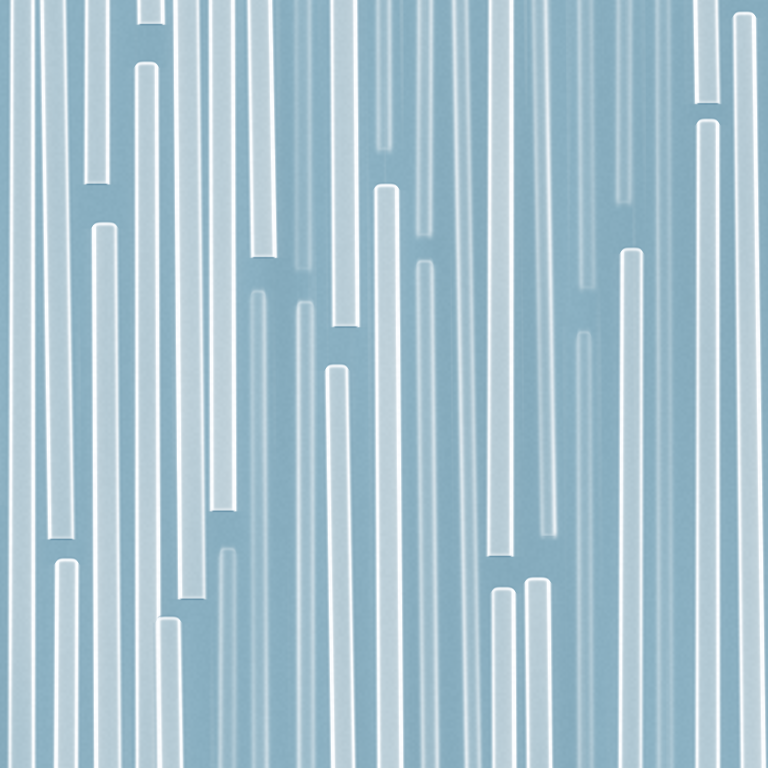
Give the GLSL for this pattern, as a Shadertoy shader.

```glsl
const vec3 WATER = vec3(0.525, 0.675, 0.745);
const vec3 GLASS = vec3(0.775, 0.835, 0.865);
const vec3 GLINT = vec3(0.985, 0.992, 1.0);
const vec3 SHADE = vec3(0.33, 0.52, 0.62);
const float COLUMNS = 19.0;

float hash(vec2 p) {
    vec3 q = fract(vec3(p.xyx) * 0.1031);
    q += dot(q, q.yzx + 33.33);
    return fract((q.x + q.y) * q.z);
}

float noise(vec2 p) {
    vec2 cell = floor(p);
    vec2 f = fract(p);
    f = f * f * (3.0 - 2.0 * f);
    float low = mix(hash(cell), hash(cell + vec2(1, 0)), f.x);
    float high = mix(hash(cell + vec2(0, 1)), hash(cell + vec2(1, 1)), f.x);
    return mix(low, high, f.y);
}

float bell(float x, float width) {
    return exp(-x * x / (width * width));
}

// Upright glass rod centred on the origin; weak rods are also out of focus
vec3 drawRod(vec3 under, vec2 p, vec2 halfSize, float strength, float balance, float pixel) {
    float focus = smoothstep(0.3, 0.75, strength);
    float blur = max(mix(0.0036, 0.0026, focus), pixel);
    float endBlur = max(mix(0.009, 0.0014, focus), pixel * 0.7);

    float across = p.x / halfSize.x;
    float side = abs(p.x) - halfSize.x;
    float topArch = 0.0025 * pow(min(abs(across), 1.3), 4.0) * step(0.0, p.y);
    float end = abs(p.y) + topArch - halfSize.y;
    float along = 1.0 - smoothstep(-endBlur, endBlur, end);
    float body = 1.0 - smoothstep(-blur, blur, side);

    // Dark fringe outside the rim, then the pale body
    vec3 color = mix(under, SHADE, 0.13 * focus * along * bell(side - 0.0052, 0.002));
    float fill = 0.84 + 0.16 * across * balance;
    color = mix(color, GLASS, clamp(body * along * strength * fill, 0.0, 1.0));

    // Bright rims with a soft spill of light, uneven from left to right
    float lit = 1.0 + balance * sign(p.x);
    float rim = 1.2 * bell(side, blur) + 0.22 * exp(-abs(side) / 0.005);
    color = mix(color, GLINT, clamp(rim * lit * along * strength, 0.0, 1.0));

    // Glint at the top end, thin dark line at the bottom end
    float topCap = bell(p.y + topArch - halfSize.y + 0.001, max(0.0024, pixel)) * body;
    float topLine = bell(p.y + topArch - halfSize.y - 0.0025, max(0.0012, pixel * 0.6)) * body;
    float bottomGlint = bell(p.y + halfSize.y - 0.002, max(0.0025, pixel)) * body;
    float bottomLine = bell(p.y + halfSize.y, max(0.0013, pixel * 0.6)) * body;
    color = mix(color, GLINT, clamp(topCap + 0.5 * bottomGlint, 0.0, 1.0) * strength);
    return mix(color, SHADE, focus * clamp(0.3 * topLine + 0.75 * bottomLine, 0.0, 1.0));
}

// Each column holds rods laid end to end with short gaps
vec3 drawColumn(vec3 under, vec2 p, float column, float pixel) {
    float period = mix(0.85, 1.45, hash(vec2(column, 3.0)));
    float y = p.y / period + hash(vec2(column, 7.0)) * 9.0;
    float index = floor(y);
    vec2 id = vec2(column, index + 20.0);
    float localY = (fract(y) - 0.5) * period;

    float sharp = step(hash(id + 31.0), 0.62);
    float variety = hash(id + 47.0);
    float strength = mix(mix(0.16, 0.45, variety), mix(0.72, 1.0, variety), sharp);
    strength *= 0.88 + 0.24 * noise(vec2(column * 3.7, p.y * 4.0));

    float halfWidth = mix(0.0085, 0.0142, sharp) + 0.0022 * (hash(id + 59.0) - 0.5);
    halfWidth *= 1.0 - 0.12 * localY * hash(id + 61.0);
    float gap = mix(0.015, 0.07, hash(id + 73.0));
    float tilt = mix(-0.019, 0.005, hash(id + 83.0));
    float center = (column + 0.5 + 0.3 * (hash(id + 97.0) - 0.5)) / COLUMNS;
    float balance = 0.75 * (hash(id + 103.0) - 0.5);

    vec2 local = vec2(p.x - center - tilt * localY, localY);
    return drawRod(under, local, vec2(halfWidth, 0.5 * (period - gap)), strength, balance, pixel);
}

// Quiet backdrop with long, faint vertical streaks
vec3 backdrop(vec2 p) {
    float broad = noise(vec2(p.x * 24.0 + p.y * 0.3, p.y * 1.5));
    float fine = noise(vec2(p.x * 130.0 + p.y, p.y * 2.0 + 40.0));
    float streak = smoothstep(0.72, 1.0, fine) * noise(p * vec2(9.0, 3.0) + 60.0);
    vec3 color = WATER + 0.03 * (broad - 0.4);
    return mix(color, GLASS, 0.28 * streak);
}

void mainImage(out vec4 fragColor, in vec2 fragCoord) {
    vec2 p = fragCoord / iResolution.y;
    float pixel = 1.0 / iResolution.y;
    vec3 color = backdrop(p);

    float nearest = floor(p.x * COLUMNS);
    for (int i = -1; i <= 1; i++) {
        color = drawColumn(color, p, nearest + float(i) + 10.0 - 10.0, pixel);
    }

    // Fine mottled grain
    color += 0.016 * (noise(p * 260.0) - 0.5);
    fragColor = vec4(clamp(color, 0.0, 1.0), 1.0);
}
```
